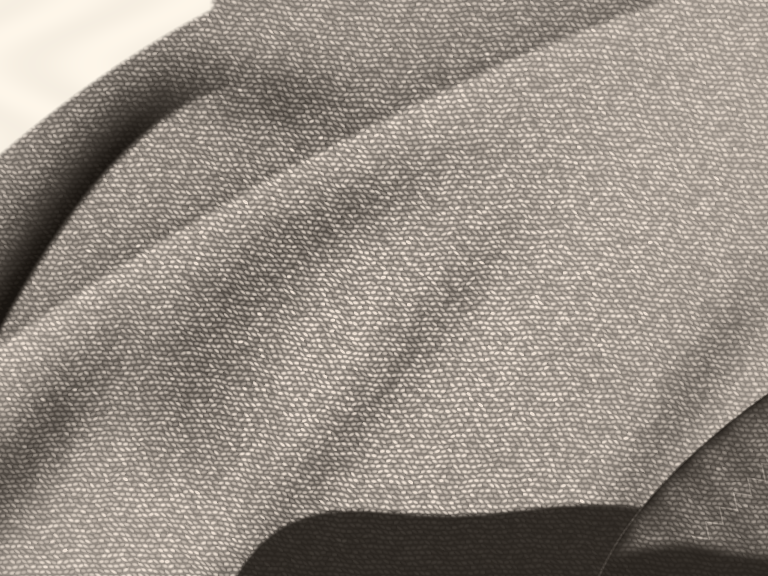
A Shadertoy shader for this texture:

```glsl
float hash(vec2 p) {
    p = fract(p * vec2(0.1031, 0.1137));
    p += dot(p, p.yx + 33.33);
    return fract((p.x + p.y) * p.x * 91.7);
}

float band(float d, float width) {
    return exp(-d * d / (width * width));
}

// Level rows of uneven loops, each with its own place, lean and brightness
float knit(vec2 p) {
    p += 0.007 * sin(p.yx * vec2(11.0, 9.0) + vec2(0.0, 2.0));
    p += 0.0012 * sin(p.yx * vec2(97.0, 71.0) + 3.0 * sin(p * 17.0));
    vec2 q = mat2(1.0, 0.04, -0.04, 1.0) * p / vec2(0.0104, 0.0088);
    q.x += 0.5 * mod(floor(q.y), 2.0);
    vec2 cell = floor(q);
    vec2 f = fract(q) - 0.5;
    float tone = hash(cell);
    f += 0.22 * (vec2(hash(cell + 19.0), hash(cell + 43.0)) - 0.5);
    f.y += (0.9 * hash(cell + 5.0) - 0.25) * f.x;
    float loopShape = smoothstep(0.6, 0.1, length(f * vec2(0.9, 1.2)));
    float glint = step(0.98, hash(cell + 71.0)) * loopShape;
    return loopShape * (0.75 + 0.5 * tone) - 0.42 + 0.3 * (tone - 0.5) + 0.5 * glint;
}

// Broad valleys and ridges of the draped cloth
float foldLight(vec2 p) {
    float light = 0.94 + 0.03 * sin(p.x * 7.0 - p.y * 9.0);
    light -= 0.32 * band(p.x - 0.33 - 2.3 * (p.y - 0.3) * (p.y - 0.3), 0.12)
           * smoothstep(0.05, 0.35, p.y) * smoothstep(0.82, 0.6, p.y);
    light -= 0.26 * band(p.x - 0.42 - 0.75 * p.y, 0.065) * smoothstep(0.8, 0.4, p.y);
    light -= 0.52 * band(p.y - 0.16 - 1.15 * p.x, 0.1) * smoothstep(0.3, 0.05, p.x);
    light -= 0.26 * band(p.x - 1.01 - 0.6 * p.y, 0.055) * smoothstep(0.65, 0.35, p.y);

    // Long diagonal ridge: lit below, shaded above
    float ridge = p.y - (0.4 + 0.68 * p.x - 0.14 * p.x * p.x);
    float above = smoothstep(-0.008, 0.012, ridge);
    light += 0.08 * (1.0 - above) * exp(min(ridge, 0.0) / 0.05);
    light -= above * (0.12 + 0.2 * exp(-max(ridge, 0.0) / 0.06));

    // Deep upper fold with a crisp lower edge
    float slope = 1.85 - 4.0 * p.x;
    float fold = (p.y - (0.43 + 1.85 * p.x - 2.0 * p.x * p.x)) / sqrt(1.0 + slope * slope);
    float shade = smoothstep(-0.01, 0.006, fold) * band(max(fold, 0.0), 0.078);
    light -= 0.95 * shade * smoothstep(0.48, 0.2, p.x);
    light -= 0.35 * band(length((p - vec2(0.48, 0.83)) * vec2(0.5, 1.0)), 0.065);
    return light;
}

void mainImage(out vec4 fragColor, in vec2 fragCoord) {
    vec2 p = fragCoord / iResolution.y;
    float light = foldLight(p);

    // Separate piece of cloth beyond the seam
    float seam = p.x - (1.04 + 0.45 * p.y + 1.5 * p.y * p.y);
    float beyond = smoothstep(-0.004, 0.004, seam);
    float under = 0.46 - 0.5 * exp(-max(seam, 0.0) / 0.025) + 0.05 * sin(p.x * 60.0 + p.y * 45.0);
    under *= smoothstep(0.03, 0.06, p.y + 0.01 * sin(p.x * 20.0));
    light = mix(light, under, beyond);

    // Cast shadow along the bottom
    float shadowTop = 0.115 * (1.0 - exp(-14.0 * (p.x - 0.41))) + 0.009 * sin(p.x * 13.0 - 5.5);
    float shadow = smoothstep(0.006, -0.006, p.y - shadowTop) * (1.0 - beyond);
    light = mix(light, 0.02, shadow);

    // Weave is crispest in the middle and faint in shade
    float focus = mix(0.34, 0.64, band(length(p - vec2(0.6, 0.4)), 0.6));
    light += knit(p) * focus * mix(0.15, 1.0, smoothstep(0.0, 0.6, light));

    // Zigzag stitching
    vec2 s = mat2(0.69, -0.72, 0.72, 0.69) * (p - vec2(1.21, 0.06));
    float zigzag = abs(s.y - 0.05 * (abs(fract(s.x / 0.035) - 0.5) - 0.25));
    light += 0.25 * smoothstep(0.004, 0.001, zigzag) * step(0.0, s.x) * beyond;

    vec3 cloth = vec3(0.18, 0.16, 0.14) + vec3(0.54, 0.52, 0.5) * clamp(light, -0.15, 1.4);

    // Sunlit surface behind the cloth
    float rim = p.y - (0.73 + 0.85 * p.x - 0.45 * p.x * p.x);
    float behind = smoothstep(-0.006, 0.007, rim) * smoothstep(0.378, 0.362, p.x);
    vec3 sunlit = vec3(0.98, 0.95, 0.9) + 0.015 * sin(p.x * 31.0 + 3.0 * sin(p.y * 23.0));
    fragColor = vec4(mix(cloth, sunlit, behind), 1.0);
}
```
